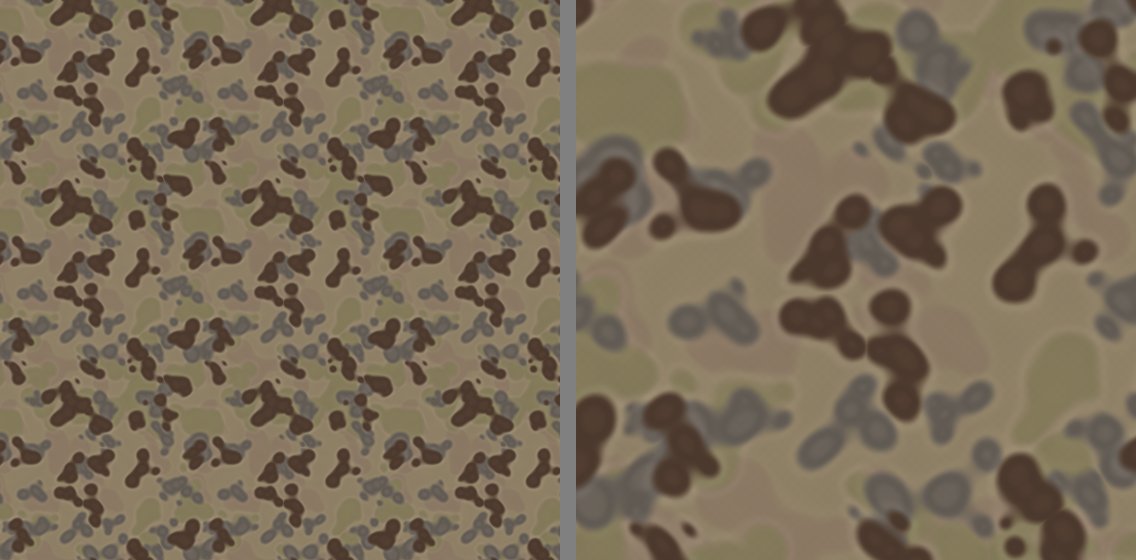
Left: the whole. Right: its middle third, enlarged.
Give the GLSL for this pattern, as a WebGL 1 fragment shader.

```glsl
precision highp float;
// Woodland camouflage: layered lobed blobs in a repeating tile, with soft pale rims.
uniform vec2 u_resolution;

const float TILE = 0.358; // repeat length, in canvas widths
const float TAU = 6.2831853;

vec3 hash3(vec2 c, float seed) {
  vec3 q = vec3(dot(c, vec2(127.1, 311.7)),
                dot(c, vec2(269.5, 183.3)),
                dot(c, vec2(419.2, 371.9)));
  return fract(sin(q + seed * 17.3) * 43758.55);
}

float smoothMin(float a, float b, float k) {
  float h = max(k - abs(a - b), 0.0) / k;
  return min(a, b) - 0.25 * h * h * k;
}

// A core circle fused with three random lobes
float lobedBlob(vec2 q, vec2 id, float seed, float turn) {
  float d = length(q) - 0.15;
  for (int k = 0; k < 3; k++) {
    vec3 g = hash3(id, seed + float(k) + 1.0);
    float angle = turn + 2.1 * float(k) + 1.7 * (g.x - 0.5);
    vec2 lobe = (0.15 + 0.21 * g.y) * vec2(cos(angle), sin(angle));
    d = smoothMin(d, length(q - lobe) - 0.05 - 0.14 * g.z, 0.12);
  }
  return d;
}

// Distance to the nearest blob of an n by n jittered grid, in canvas units
float blobField(vec2 t, float n, float seed, float keep, float size) {
  vec2 p = t * n;
  float nearest = 1.0;
  for (int y = -1; y <= 1; y++) {
    for (int x = -1; x <= 1; x++) {
      vec2 cell = floor(p) + vec2(float(x), float(y));
      vec2 id = mod(cell, n);
      vec3 h = hash3(id, seed);
      vec3 traits = hash3(id, seed + 9.0);
      float scale = size * mix(0.6, 1.2, h.z);
      vec2 q = (p - cell - 0.5 - 0.6 * (h.xy - 0.5)) / scale;
      float d = lobedBlob(q, id, seed, TAU * traits.x) * scale;
      nearest = min(nearest, traits.y < keep ? d : 1.0);
    }
  }
  return nearest * TILE / n;
}

float band(float d, float center, float width) {
  float x = (d - center) / width;
  return exp(-x * x);
}

// Lay one ink over the cloth: pale rim outside, darker line just inside
vec3 paint(vec3 cloth, vec3 ink, float d, float rim, float edge) {
  cloth += rim * band(d, 0.0035, 0.0025);
  ink *= 1.0 - edge * band(d, -0.0045, 0.003);
  return mix(ink, cloth, smoothstep(-0.0026, 0.0026, d));
}

void main() {
  vec2 uv = gl_FragCoord.xy / u_resolution.y;
  vec2 t = uv / TILE;

  // Periodic warp makes the outlines less circular
  t += 0.010 * sin(TAU * (3.0 * t.yx + vec2(0.1, 0.6)))
     + 0.005 * sin(TAU * (vec2(7.0, -6.0) * t.yx + 2.0 * t));

  vec3 tan_ = vec3(0.555, 0.498, 0.396);
  vec3 rose = vec3(0.542, 0.470, 0.390);
  vec3 olive = vec3(0.517, 0.480, 0.355);
  vec3 grey = vec3(0.418, 0.388, 0.355);
  vec3 brown = vec3(0.322, 0.242, 0.192);

  vec3 color = tan_;
  color = paint(color, rose, blobField(t + 0.37, 4.0, 3.0, 0.85, 1.35), 0.006, 0.0);
  color = paint(color, olive, blobField(t + 0.13, 4.0, 21.0, 0.92, 1.5), 0.018, 0.01);
  color = paint(color, grey, blobField(t + 0.1, 5.0, 42.0, 0.86, 1.18), 0.012, 0.09);
  color = paint(color, brown, blobField(t, 5.0, 67.0, 0.84, 1.1), 0.028, 0.08);

  // Faint mottling and weave
  vec2 m = uv * 95.0;
  float mottle = sin(m.x + 2.0 * sin(m.y * 0.7)) * sin(m.y + 1.5 * sin(m.x * 0.6));
  float weave = sin(uv.x * 900.0) * sin(uv.y * 900.0);
  color *= 1.0 + 0.008 * mottle + 0.005 * weave;

  gl_FragColor = vec4(color, 1.0);
}
```
